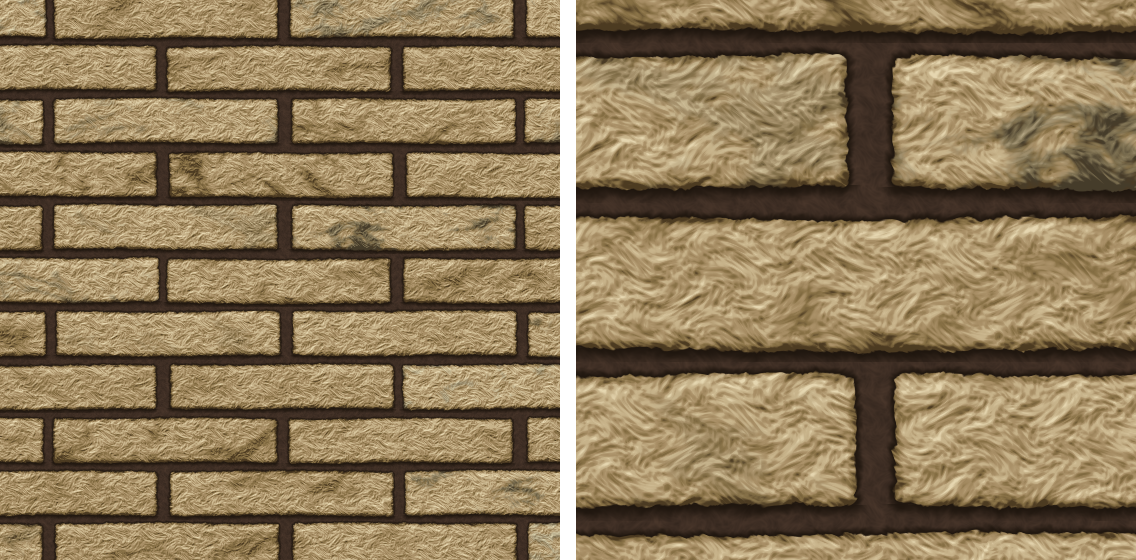
Left: the whole. Right: its middle third, enlarged.
Reproduce this texture procedurally as a Shadertoy shader.

```glsl
// Rough sandy bricks in a running bond with deep, dark mortar joints.

const vec2 PITCH = vec2(0.42, 0.0948);       // one brick plus its joint
const vec2 HALF_BRICK = vec2(0.199, 0.0388);
const vec2 ORIGIN = vec2(0.089, 0.0247);     // first joint, first course centre
const float ROW_SHIFT = 0.483;               // sideways shift of odd courses

const vec3 SHADOW = vec3(0.12, 0.085, 0.055);
const vec3 MORTAR = vec3(0.25, 0.185, 0.145);
const vec3 UMBER  = vec3(0.30, 0.23, 0.13);
const vec3 OCHRE  = vec3(0.53, 0.44, 0.27);
const vec3 SAND   = vec3(0.66, 0.56, 0.40);
const vec3 CREAM  = vec3(0.78, 0.70, 0.54);
const vec3 GLINT  = vec3(0.90, 0.84, 0.69);

vec2 hash2(vec2 p) {
    vec3 q = fract(p.xyx * vec3(0.1031, 0.1030, 0.0973));
    q += dot(q, q.yzx + 33.33);
    return fract((q.xx + q.yz) * q.zy);
}

// Distance to the nearest scattered point
float cellular(vec2 p) {
    vec2 cell = floor(p), f = fract(p);
    float nearest = 2.0;
    for (int y = -1; y <= 1; y++)
        for (int x = -1; x <= 1; x++) {
            vec2 o = vec2(x, y);
            vec2 r = o + hash2(cell + o) - f;
            nearest = min(nearest, dot(r, r));
        }
    return sqrt(nearest);
}

// Three sine-warped cellular octaves, centred on zero
float roughness(vec2 p) {
    float sum = 0.0, weight = 0.42;
    for (int i = 0; i < 3; i++) {
        p += 0.25 * sin(p.yx * 2.3 + vec2(0.0, 1.7));
        sum += weight * (cellular(p) - 0.46);
        p = mat2(0.8, 0.6, -0.6, 0.8) * p * 2.1 + 7.3;
        weight *= 0.8;
    }
    return sum;
}

float roundedBox(vec2 p, vec2 halfSize, float radius) {
    vec2 q = abs(p) - halfSize + radius;
    return length(max(q, 0.0)) + min(max(q.x, q.y), 0.0) - radius;
}

// Tone 0..1 to stone colour
vec3 stoneRamp(float t) {
    vec3 c = mix(UMBER, OCHRE, smoothstep(0.0, 0.36, t));
    c = mix(c, SAND, smoothstep(0.32, 0.58, t));
    c = mix(c, CREAM, smoothstep(0.56, 0.80, t));
    return mix(c, GLINT, smoothstep(0.80, 1.1, t));
}

vec3 brickColour(vec2 uv, vec2 p, float d, vec2 id) {
    vec2 seed = hash2(id + 17.0);
    vec2 kind = hash2(id + 41.0);

    // Chiselled relief, lit from above
    vec2 grain = uv * vec2(42.0, 58.0) + seed * 20.0;
    float h = roughness(grain);
    float relief = h - roughness(grain + vec2(-0.04, 0.14));
    float tone = 0.64 + 1.1 * relief + 0.55 * h + 0.10 * (kind.x - 0.5);

    // Weathered patches, stronger on some bricks
    float patches = roughness(uv * vec2(7.0, 13.0) + seed * 50.0);
    float stain = smoothstep(-0.04, 0.20, patches + 0.5 * h);
    tone -= stain * mix(0.12, 0.50, kind.y * kind.y);

    // Bright upper arris, worn rim and shaded foot
    tone += 0.12 * smoothstep(0.018, 0.034, p.y);
    tone -= 0.38 * smoothstep(-0.006, 0.0, d);
    tone -= 0.22 * (1.0 - smoothstep(-0.039, -0.028, p.y));

    vec3 c = stoneRamp(tone);
    float grey = dot(c, vec3(0.34, 0.50, 0.16));
    float soot = stain * smoothstep(0.5, 0.9, kind.x);
    return mix(c, grey * vec3(1.02, 1.0, 0.84), 0.55 * soot);
}

vec3 mortarColour(vec2 uv, vec2 p, float d) {
    float reach = p.y < -HALF_BRICK.y ? 0.010 : 0.005;
    vec3 c = MORTAR * (1.0 + 0.45 * roughness(uv * 90.0));
    return mix(SHADOW, c, smoothstep(0.0, reach, d));
}

void mainImage(out vec4 fragColor, in vec2 fragCoord) {
    vec2 uv = fragCoord / iResolution.y;
    float pixel = 1.0 / iResolution.y;

    // Find the brick and its local position
    vec2 grid = (uv - ORIGIN) / PITCH + vec2(0.0, 0.5);
    grid.x -= ROW_SHIFT * mod(floor(grid.y), 2.0);
    vec2 id = floor(grid);
    vec2 p = (fract(grid) - 0.5) * PITCH;
    p += (hash2(id + 5.0) - 0.5) * vec2(0.009, 0.003);
    p.y += 0.0012 * sin(uv.x * 17.0 + id.y * 2.4);

    // Chipped outline
    float chips = 0.006 * roughness(uv * 45.0 + id * 3.0);
    float d = roundedBox(p, HALF_BRICK, 0.005) + chips;

    vec3 brick = brickColour(uv, p, d, id);
    vec3 joint = mortarColour(uv, p, d);
    fragColor = vec4(mix(brick, joint, smoothstep(-pixel, pixel, d)), 1.0);
}
```
